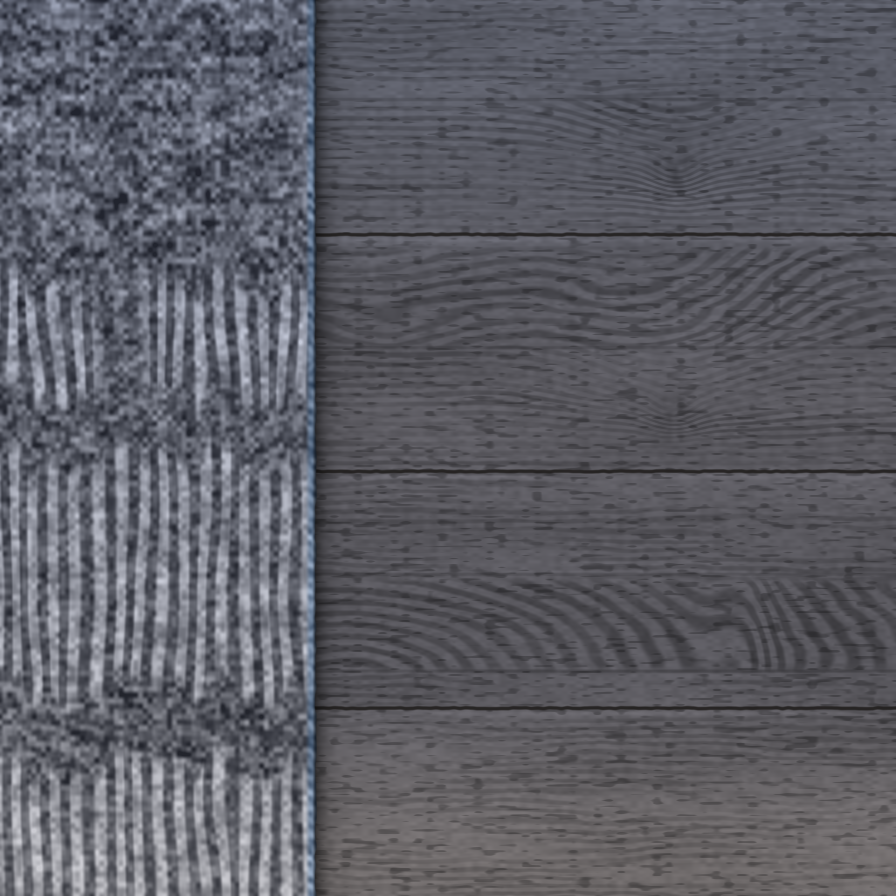
Write a WebGL 2 fragment shader that draws this texture.

```glsl
#version 300 es
precision highp float;
// A woven rug with ragged bands of pale yarn lies over grey wooden planks.
// The rug is layered value noise with vertical stripes; the wood is line
// grain drawn on a height field bent by arches, waves and knots.
uniform vec2 u_resolution;
out vec4 fragColor;

float hash(vec2 p) {
    return fract(sin(dot(p, vec2(127.1, 311.7))) * 43758.5453);
}

float noise(vec2 p) {
    vec2 i = floor(p), f = fract(p);
    f = f * f * (3.0 - 2.0 * f);
    return mix(mix(hash(i), hash(i + vec2(1, 0)), f.x),
               mix(hash(i + vec2(0, 1)), hash(i + vec2(1, 1)), f.x), f.y);
}

// Soft window between two heights
float band(float v, float lo, float hi, float soft) {
    return smoothstep(lo - soft, lo + soft, v) * (1.0 - smoothstep(hi - soft, hi + soft, v));
}

// Dark hairlines along the level curves of a field
float grainLines(float field, float pitch) {
    return smoothstep(0.1, 0.95, 0.5 + 0.5 * cos(6.2832 * field / pitch));
}

// Grain bends down into a knot and swirls close to it
float knotField(vec2 p, vec2 knot) {
    vec2 d = p - knot;
    float dip = 0.045 * exp(-d.x * d.x / 0.012) * smoothstep(-0.05, 0.05, d.y);
    return p.y + dip + 0.025 * exp(-dot(d, d) / 0.0009);
}

vec3 wood(vec2 p) {
    float wobble = noise(p * vec2(9.0, 30.0)) - 0.5;
    float ripple = noise(p * vec2(30.0, 90.0)) - 0.5;
    float warp = 0.011 * wobble + 0.004 * ripple;

    // Base tone: cool at the top, warm and lighter at the bottom
    vec3 col = mix(vec3(0.365, 0.36, 0.385), vec3(0.37, 0.38, 0.425), smoothstep(0.5, 1.0, p.y));
    col = mix(vec3(0.455, 0.435, 0.435), col, smoothstep(0.0, 0.27, p.y));
    col *= 0.94 + 0.12 * noise(p * vec2(4.0, 22.0));

    // Fine straight grain everywhere, broken into patches
    float patches = smoothstep(0.25, 0.75, noise(p * vec2(7.0, 38.0) + 11.0));
    float lines = 0.5 * grainLines(p.y + warp, 0.0105) * patches;

    // Two boards with knots
    vec2 knotA = vec2(0.755, 0.805), knotB = vec2(0.75, 0.54);
    float boardA = band(p.y, 0.745, 0.889, 0.004);
    float boardB = band(p.y, 0.478, 0.612, 0.003);
    vec2 knot = p.y > 0.68 ? knotA : knotB;
    float bent = 0.7 * grainLines(knotField(p, knot) + 0.6 * warp, 0.011) * (0.35 + 0.65 * patches);
    lines = mix(lines, bent, max(boardA, boardB));

    // Broad wavy grain, rising toward the right
    float rise = 0.13 * smoothstep(0.66, 1.05, p.x) - 0.012 * sin(p.x * 19.0);
    float wavy = grainLines(p.y - rise + 1.5 * warp, 0.017);
    wavy *= 0.35 + 0.65 * noise(p * vec2(10.0, 40.0) + 4.0);
    lines = mix(lines, wavy, band(p.y, 0.613, 0.722, 0.005));

    // Arched grain, with a kink at the right
    float kink = 0.022 * exp(-pow((p.x - 0.83) / 0.035, 2.0));
    float arch = length(vec2((p.x - 0.38) * 0.45, p.y - 0.235)) - kink;
    float arched = grainLines(arch + 0.6 * warp, 0.0135);
    arched *= 0.55 + 0.45 * noise(p * vec2(14.0, 30.0));
    lines = mix(lines, arched, band(p.y, 0.253, 0.352, 0.006));
    col *= 1.0 - 0.3 * lines;

    // Pores, fibres and the dark heart of each knot
    col *= 1.0 - 0.24 * smoothstep(0.62, 0.9, noise(p * vec2(75.0, 300.0)));
    col *= 0.93 + 0.14 * noise(p * vec2(130.0, 260.0) + 7.0);
    vec2 heart = (p - knot) * vec2(1.0, 0.7);
    col *= 1.0 - 0.22 * exp(-dot(heart, heart) / 0.0004) * noise(p * vec2(150.0, 90.0));

    // Faint joints inside planks, then the deep seams between them
    float joint = min(min(abs(p.y - 0.889), abs(p.y - 0.612)), min(abs(p.y - 0.359), abs(p.y - 0.251)));
    col *= 1.0 - 0.14 * (1.0 - smoothstep(0.0005, 0.003, joint));
    float seam = (fract((p.y - 0.2096) / 0.2643 + 0.5) - 0.5) * 0.2643;
    seam += 0.0012 * (noise(vec2(p.x * 150.0, p.y * 4.0)) - 0.5);
    col *= 1.0 + 0.1 * exp(-pow((seam + 0.006) / 0.003, 2.0));
    col = mix(col, vec3(0.13, 0.12, 0.115), 0.9 * (1.0 - smoothstep(0.0008, 0.003, abs(seam))));

    // Shadow cast by the rug
    return col * (1.0 - 0.55 * exp(-max(p.x - 0.352, 0.0) / 0.011));
}

vec3 rug(vec2 p) {
    float knots = 0.6 * noise(p * vec2(185.0, 165.0)) + 0.4 * noise(p * vec2(95.0, 120.0) + 3.0) - 0.5;
    float gap = band(p.x, 0.105, 0.165, 0.012) * smoothstep(0.52, 0.56, p.y);

    // Dark ground with horizontal weft streaks
    float weft = noise(vec2(p.x * 14.0, p.y * 72.0)) - 0.5;
    float tone = 0.36 + 0.95 * knots + 0.3 * weft * (1.0 - gap) * smoothstep(0.7, 0.76, p.y);
    tone += 0.05 * smoothstep(0.7, 0.76, p.y) * (1.0 - gap);

    // Pale bands of vertical yarn with ragged ends
    float ragged = p.y + 0.045 * (noise(vec2(p.x * 55.0, 2.0)) - 0.5);
    float pale = band(ragged, 0.562, 0.685, 0.014) * (1.0 - 0.85 * gap);
    pale += band(ragged, 0.232, 0.49, 0.014) + band(ragged, -0.1, 0.145, 0.012);
    float sway = 0.6 * noise(vec2(p.x * 25.0, p.y * 9.0));
    float yarn = smoothstep(0.15, 0.8, 0.5 + 0.5 * cos(6.2832 * (p.x * 43.0 + sway)));
    yarn *= 0.6 + 0.55 * noise(vec2(p.x * 42.0, p.y * 45.0));
    float stripes = 0.3 + 0.52 * yarn + 0.65 * knots + 0.1 * smoothstep(0.2, 0.0, p.y);
    tone = mix(tone, stripes, pale);

    vec3 col = mix(vec3(0.13, 0.14, 0.175), vec3(0.72, 0.735, 0.78), clamp(tone, 0.0, 1.1));
    col *= mix(vec3(1.03, 1.01, 0.98), vec3(0.97, 0.99, 1.04), p.y);

    // Bluish bound edge, dark at its very rim
    float twist = 0.5 + 0.5 * sin(p.y * 420.0 + p.x * 300.0);
    col = mix(col, vec3(0.3, 0.4, 0.52) + 0.14 * twist + 0.3 * knots, 0.75 * smoothstep(0.34, 0.347, p.x));
    return col * (1.0 - 0.6 * smoothstep(0.348, 0.353, p.x));
}

void main() {
    vec2 p = gl_FragCoord.xy / u_resolution;
    float rim = 0.3525 + 0.002 * (noise(vec2(p.y * 90.0, 5.0)) - 0.5);
    float px = 1.0 / u_resolution.x;
    fragColor = vec4(mix(rug(p), wood(p), smoothstep(rim - px, rim + px, p.x)), 1.0);
}
```
